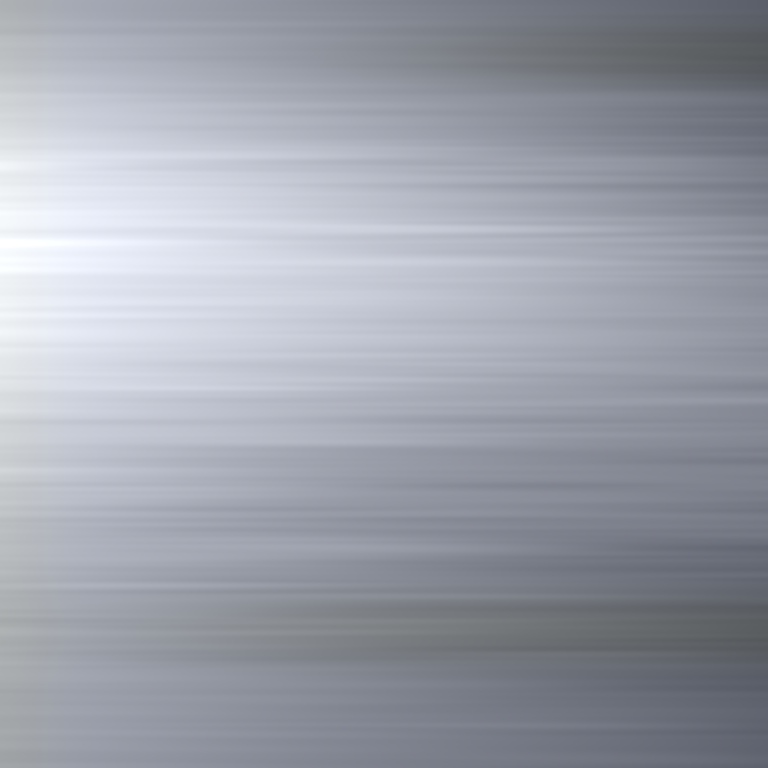
Reproduce this texture procedurally as a Shadertoy shader.

```glsl
// Brushed steel sheet: fine horizontal streaks under a soft glow from the left.

vec3 hash3(vec2 p) {
    vec3 q = vec3(dot(p, vec2(127.1, 311.7)), dot(p, vec2(269.5, 183.3)), dot(p, vec2(419.2, 371.9)));
    return fract(sin(q) * 43758.55);
}

// Cellular noise: x sums signed lens-shaped spots, y sums only rare bright ones
vec2 streaks(vec2 p) {
    vec2 cell = floor(p), local = fract(p), sum = vec2(0.0);
    for (int j = -1; j <= 1; j++)
    for (int i = -1; i <= 1; i++) {
        vec2 offset = vec2(i, j);
        vec3 rnd = hash3(cell + offset);
        vec2 d = offset + rnd.xy - local;
        float spot = max(0.0, 1.0 - dot(d, d));
        sum += vec2(2.0 * rnd.z - 1.0, pow(rnd.z, 12.0)) * spot * spot;
    }
    return sum;
}

float band(float t, float center, float width) {
    float d = (t - center) / width;
    return exp(-d * d);
}

void mainImage(out vec4 fragColor, in vec2 fragCoord) {
    vec2 uv = fragCoord / iResolution.xy;
    float x = uv.x, depth = 1.0 - uv.y;

    // Broad reflection, sharper above its crest than below
    float crest = 0.31 + 0.1 * x * x;
    float width = depth < crest ? 0.22 : 0.34 - 0.06 * x;
    float light = mix(0.645, 0.375, x) + (0.33 - 0.13 * x) * band(depth, crest, width);

    // Dull bands near the top and bottom
    float dull = band(depth, 0.07, 0.045) * smoothstep(0.2, 0.9, x)
               + band(depth, 0.82, 0.05) * smoothstep(-0.2, 0.6, x);
    light -= 0.05 * dull;

    // Brushed grain in several thicknesses, calmer toward top and bottom
    float grain = 0.012 * streaks(vec2(1.2, 26.0) * uv).x
                + 0.017 * streaks(vec2(2.0, 75.0) * uv + 17.0).x
                + 0.019 * streaks(vec2(3.0, 170.0) * uv + 41.0).x;
    float glints = streaks(vec2(2.6, 110.0) * uv + 73.0).y;
    float strength = 0.45 + 0.55 * smoothstep(0.04, 0.2, depth) * smoothstep(0.95, 0.75, depth);
    light += strength * (grain + 0.055 * glints);

    // Cool blue steel, more neutral in the dull bands and at the left edge
    float neutral = clamp(0.8 * dull + 0.8 * smoothstep(0.12, 0.0, x), 0.0, 1.0);
    vec3 tint = mix(vec3(-0.015, 0.0, 0.045), vec3(-0.012, 0.004, 0.006), neutral);
    fragColor = vec4(clamp(light + tint, 0.0, 1.0), 1.0);
}
```
